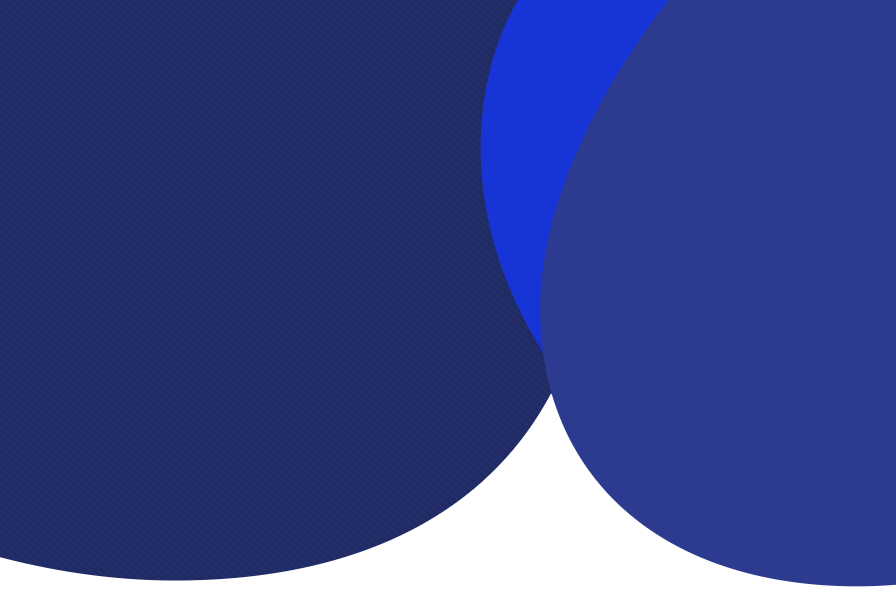
This background is drawn by a Shadertoy shader. Its source:

```glsl
// Three overlapping rounded shapes on white: a finely striped navy one,
// a bright blue crescent and an indigo one in front. Each outline is a chain
// of cubic curves, solved along one axis for an approximate signed distance.

// Design grid: origin at the top left, y pointing down
const vec2 GRID = vec2(768.0, 513.0);

const vec3 WHITE  = vec3(1.0);
const vec3 NAVY   = vec3(0.129, 0.174, 0.400);
const vec3 BLUE   = vec3(0.090, 0.205, 0.845);
const vec3 INDIGO = vec3(0.174, 0.229, 0.560);

const vec2  STRIPE_NORMAL   = vec2(0.64, -0.768);
const float STRIPE_PERIOD   = 4.6;
const float STRIPE_STRENGTH = 0.008;
const int   SOLVE_STEPS     = 16;

// Control points of the outlines, one column per point
const mat4x2 NAVY_LEFT     = mat4x2(0, 478, 50, 491, 100, 498, 150, 498);
const mat4x2 NAVY_RIGHT    = mat4x2(150, 498, 300, 498, 415, 445, 472, 338);
const mat4x2 BLUE_UPPER    = mat4x2(444, 0, 423, 36, 412, 80, 412, 127);
const mat4x2 BLUE_LOWER    = mat4x2(412, 127, 412, 210, 448, 288, 499, 348);
const mat4x2 INDIGO_SIDE   = mat4x2(573, 0, 512, 78, 463, 177, 463, 265);
const mat4x2 INDIGO_BOTTOM = mat4x2(463, 265, 463, 410, 568, 503, 735, 503);
const mat4x2 INDIGO_END    = mat4x2(735, 503, 747, 503, 758, 502.4, 770, 501.5);

vec4 bernstein(float t) {
    float s = 1.0 - t;
    return vec4(s * s * s, 3.0 * s * s * t, 3.0 * s * t * t, t * t * t);
}

vec4 bernsteinSlope(float t) {
    float s = 1.0 - t;
    return 3.0 * vec4(-s * s, s * (s - 2.0 * t), t * (2.0 * s - t), t * t);
}

// Parameter where the curve, rising along the given axis, reaches a value
float solveCurve(mat4x2 curve, vec2 axis, float value) {
    float low = 0.0, high = 1.0;
    for (int i = 0; i < SOLVE_STEPS; i++) {
        float mid = 0.5 * (low + high);
        if (dot(axis, curve * bernstein(mid)) < value) low = mid;
        else high = mid;
    }
    return 0.5 * (low + high);
}

// Positive above the curve, which must run from left to right
float distanceAbove(vec2 p, mat4x2 curve) {
    float t = solveCurve(curve, vec2(1.0, 0.0), p.x);
    vec2 tangent = normalize(curve * bernsteinSlope(t));
    return ((curve * bernstein(t)).y - p.y) * abs(tangent.x);
}

// Positive to the right of the curve, which must run from top to bottom
float distanceRight(vec2 p, mat4x2 curve) {
    float t = solveCurve(curve, vec2(0.0, 1.0), p.y);
    vec2 tangent = normalize(curve * bernsteinSlope(t));
    return (p.x - (curve * bernstein(t)).x) * abs(tangent.y);
}

float coverage(float dist, float pixel) {
    return clamp(dist / pixel + 0.5, 0.0, 1.0);
}

void mainImage(out vec4 fragColor, in vec2 fragCoord) {
    vec2 uv = fragCoord / iResolution.xy;
    vec2 p = vec2(uv.x, 1.0 - uv.y) * GRID;
    float pixel = GRID.y / iResolution.y;

    // Signed distances, positive inside
    float navy = p.x < NAVY_LEFT[3].x ? distanceAbove(p, NAVY_LEFT)
                                      : distanceAbove(p, NAVY_RIGHT);
    float blue = p.y < BLUE_UPPER[3].y ? distanceRight(p, BLUE_UPPER)
                                       : distanceRight(p, BLUE_LOWER);
    float indigoBase = p.x < INDIGO_BOTTOM[3].x ? distanceAbove(p, INDIGO_BOTTOM)
                                                : distanceAbove(p, INDIGO_END);
    float indigo = min(indigoBase, distanceRight(p, INDIGO_SIDE));

    // Faint diagonal stripes
    float phase = fract(dot(p, STRIPE_NORMAL) / STRIPE_PERIOD);
    float stripe = smoothstep(0.1, 0.4, abs(phase - 0.5)) - 0.5;
    vec3 stripedNavy = NAVY + 2.0 * STRIPE_STRENGTH * stripe;

    // Layers from back to front; the crescent stays within the navy shape
    vec3 color = mix(WHITE, stripedNavy, coverage(navy, pixel));
    color = mix(color, BLUE, coverage(min(blue, navy), pixel));
    color = mix(color, INDIGO, coverage(indigo, pixel));
    fragColor = vec4(color, 1.0);
}
```
